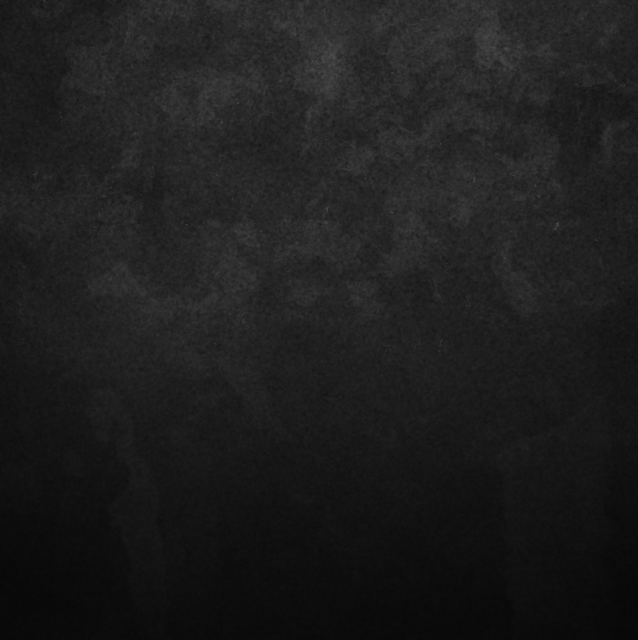
A Shadertoy shader for this texture:

```glsl
vec2 hash2(vec2 c) {
    vec3 q = fract(c.xyx * vec3(0.1031, 0.1030, 0.0973));
    q += dot(q, q.yzx + 33.33);
    return fract((q.xx + q.yz) * q.zy);
}

// Cellular noise: soft light and dark blobs around jittered points
float blobs(vec2 p) {
    vec2 cell = floor(p), local = fract(p);
    float sum = 0.0;
    for (int j = -1; j <= 1; j++)
    for (int i = -1; i <= 1; i++) {
        vec2 o = vec2(i, j);
        vec2 d = o + hash2(cell + o) - local;
        float f = max(0.0, 1.0 - dot(d, d));
        sum += (hash2(cell + o + 57.0).x * 2.0 - 1.0) * f * f * f;
    }
    return sum;
}

float clouds(vec2 p, float gain) {
    float sum = 0.0, amp = 1.0;
    for (int i = 0; i < 6; i++) {
        sum += amp * blobs(p + 40.0);
        p = mat2(1.6, 1.2, -1.2, 1.6) * p;
        amp *= gain;
    }
    return sum;
}

// Distance to a tapered stroke from a to b
float stroke(vec2 p, vec2 a, vec2 b, float ra, float rb) {
    vec2 ab = b - a;
    float t = clamp(dot(p - a, ab) / dot(ab, ab), 0.0, 1.0);
    return length(p - a - ab * t) - mix(ra, rb, t);
}

float glow(vec2 p, vec2 center, vec2 size) {
    vec2 d = (p - center) / size;
    return exp(-dot(d, d));
}

// Dried runs of liquid, soft inside with a faint rim
float stain(float d) {
    float body = 1.0 - smoothstep(-0.006, 0.005, d);
    return body * (0.7 + 0.3 * smoothstep(-0.06, 0.0, d));
}

float specks(vec2 p) {
    vec2 cell = floor(p * 36.0);
    vec2 h = hash2(cell + 11.0);
    vec2 d = fract(p * 36.0) - 0.2 - 0.6 * hash2(cell);
    float radius = 0.03 + 0.05 * h.y;
    return step(0.83, h.x) * (1.0 - smoothstep(radius * 0.3, radius + 0.03, length(d)));
}

void mainImage(out vec4 fragColor, in vec2 fragCoord) {
    vec2 p = fragCoord / iResolution.y;
    float across = fragCoord.x / iResolution.x - 0.5;
    vec2 warp = vec2(clouds(p * 7.0 + 3.0, 0.65), clouds(p * 7.0 + 19.0, 0.65));
    vec2 w = p + 0.03 * warp;

    // Light falling from above, dim at the sides
    float tone = 0.042 + 0.132 * smoothstep(-0.05, 0.78, p.y);
    tone *= 1.0 - 1.1 * across * across;
    float upper = smoothstep(0.2, 0.7, p.y);

    // Mottled slate and speckled worn patches
    float mottle = clouds(w * 4.0, 0.68);
    float worn = smoothstep(0.0, 0.9, clouds(w * vec2(9.0, 11.0) + 71.0, 0.75));
    float surface = 0.17 * mottle + 0.24 * (worn - 0.25);
    tone *= 1.0 + surface * mix(0.45, 1.0, upper);

    // Chalky areas along the top
    float ridge = w.y - 0.93 + 0.65 * (w.x - 0.7);
    float chalk = 0.070 * glow(w, vec2(0.54, 0.90), vec2(0.05, 0.085));
    chalk += 0.040 * glow(w, vec2(0.12, 0.89), vec2(0.10, 0.06));
    chalk += 0.025 * glow(w, vec2(0.68, 0.98), vec2(0.14, 0.05));
    chalk += 0.045 * smoothstep(-0.008, 0.012, ridge) * exp(-max(ridge, 0.0) * 12.0)
        * smoothstep(0.62, 0.78, w.x);
    chalk -= 0.030 * glow(w, vec2(0.75, 0.81), vec2(0.13, 0.07));
    chalk -= 0.025 * glow(w, vec2(0.26, 0.89), vec2(0.08, 0.08));
    chalk -= 0.020 * glow(w, vec2(0.10, 0.78), vec2(0.05, 0.06));
    tone += chalk * (0.8 + 0.4 * mottle);

    // Pools and runs near the bottom
    vec2 s = p + 0.018 * warp;
    float left = stroke(s, vec2(0.165, 0.36), vec2(0.18, 0.35), 0.026, 0.022);
    left = min(left, stroke(s, vec2(0.195, 0.35), vec2(0.22, 0.23), 0.010, 0.022));
    left = min(left, stroke(s, vec2(0.21, 0.21), vec2(0.25, -0.05), 0.036, 0.022));
    float middle = stroke(s, vec2(0.29, 0.31), vec2(0.31, -0.02), 0.025, 0.06);
    float right = max(max(0.785 - s.x, s.x - 0.95), s.y - 0.29 - 0.65 * (s.x - 0.79));
    float spot = length(s - vec2(0.11, 0.29)) - 0.017;
    float pools = stain(left) + 0.4 * stain(middle) + 0.5 * stain(spot);
    pools += stain(right) * (1.0 - 0.5 * smoothstep(0.9, 0.96, p.x));
    tone += 0.017 * pools * smoothstep(-0.15, 0.2, p.y);

    // Fine grit and pale specks
    float grit = blobs(p * 290.0) + 0.8 * blobs(p * 170.0 + 9.0);
    tone *= 1.0 + 0.16 * grit * mix(0.75, 1.0, upper);
    tone += 0.09 * specks(w) * upper;

    fragColor = vec4(vec3(clamp(tone, 0.02, 0.34)), 1.0);
}
```
